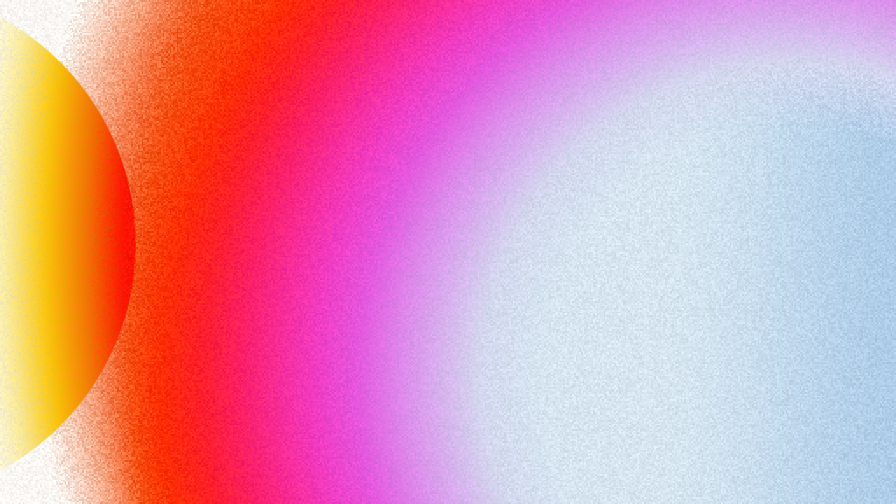
Give the GLSL for this background, as a Shadertoy shader.

```glsl
// Grainy ring gradient, pale blue through magenta to red, with a golden disc at the left.
#define GLOW_CENTER vec2(1.576, 0.250)
#define DISC_CENTER vec2(-0.241, 0.516)
#define DISC_RADIUS 0.510
#define OUTER_TILT 0.13
#define DISC_BEND 0.19
#define GRAIN_CELLS 288.0
#define GRAIN_AMOUNT 0.055
#define GRAIN_SPREAD 0.022

const vec3 PALE     = vec3(0.840, 0.900, 0.943);
const vec3 SKY      = vec3(0.680, 0.800, 0.910);
const vec3 MIST     = vec3(0.828, 0.845, 0.933);
const vec3 LAVENDER = vec3(0.840, 0.710, 0.933);
const vec3 VIOLET   = vec3(0.863, 0.550, 0.922);
const vec3 ORCHID   = vec3(0.895, 0.340, 0.870);
const vec3 MAGENTA  = vec3(0.943, 0.235, 0.765);
const vec3 PINK     = vec3(0.970, 0.175, 0.608);
const vec3 CRIMSON  = vec3(0.985, 0.120, 0.390);
const vec3 SCARLET  = vec3(0.995, 0.120, 0.155);
const vec3 FLAME    = vec3(0.995, 0.180, 0.005);
const vec3 EMBER    = vec3(0.960, 0.310, 0.070);
const vec3 PEACH    = vec3(0.960, 0.650, 0.510);
const vec3 IVORY    = vec3(0.980, 0.970, 0.955);
const vec3 CREAM    = vec3(0.985, 0.955, 0.840);
const vec3 STRAW    = vec3(0.975, 0.915, 0.600);
const vec3 GOLD     = vec3(0.975, 0.770, 0.040);
const vec3 ORANGE   = vec3(0.945, 0.440, 0.010);
const vec3 RED      = vec3(0.995, 0.070, 0.005);

float hash(vec2 cell) {
    vec3 q = fract(vec3(cell.xyx) * 0.1031);
    q += dot(q, q.yzx + 33.33);
    return fract((q.x + q.y) * q.z);
}

// Centred grain with a soft, bell-like spread
float filmGrain(vec2 p) {
    vec2 cell = floor(p * GRAIN_CELLS);
    return hash(cell) + hash(cell + 419.0) - 1.0;
}

// Linear step from the current colour to the next one
vec3 blend(vec3 current, vec3 next, float start, float end, float t) {
    return mix(current, next, clamp((t - start) / (end - start), 0.0, 1.0));
}

vec3 ringColor(vec2 p, float grain) {
    float d = length(p - GLOW_CENTER);
    d += (0.5 - p.y) * OUTER_TILT * smoothstep(1.25, 1.43, d);
    d += grain * GRAIN_SPREAD;

    vec3 c = mix(PALE, SKY, smoothstep(1.30, 1.82, p.x));
    c = blend(c, MIST,     0.500, 0.625, d);
    c = blend(c, LAVENDER, 0.625, 0.694, d);
    c = blend(c, VIOLET,   0.694, 0.775, d);
    c = blend(c, ORCHID,   0.775, 0.868, d);
    c = blend(c, MAGENTA,  0.868, 0.949, d);
    c = blend(c, PINK,     0.949, 1.019, d);
    c = blend(c, CRIMSON,  1.019, 1.100, d);
    c = blend(c, SCARLET,  1.100, 1.180, d);
    c = blend(c, FLAME,    1.180, 1.262, d);
    c = blend(c, EMBER,    1.262, 1.331, d);
    c = blend(c, PEACH,    1.331, 1.435, d);
    return blend(c, IVORY, 1.435, 1.540, d);
}

vec3 discColor(vec2 p, float grain) {
    float dy = p.y - DISC_CENTER.y;
    float t = p.x - DISC_BEND * dy * dy + grain * GRAIN_SPREAD;

    vec3 c = blend(CREAM, STRAW, -0.030, 0.015, t);
    c = blend(c, GOLD,    0.015, 0.090, t);
    c = blend(c, ORANGE,  0.090, 0.174, t);
    return blend(c, RED,  0.174, 0.245, t);
}

void mainImage(out vec4 fragColor, in vec2 fragCoord) {
    vec2 p = fragCoord / iResolution.y;
    p.x *= (16.0 / 9.0) * iResolution.y / iResolution.x;
    float grain = filmGrain(p);

    // Disc over the rings, with a smoothed edge
    float edge = length(p - DISC_CENTER) - DISC_RADIUS;
    float softness = 1.0 / iResolution.y;
    float disc = 1.0 - smoothstep(-softness, softness, edge);
    vec3 color = mix(ringColor(p, grain), discColor(p, grain), disc);

    color += grain * GRAIN_AMOUNT;
    fragColor = vec4(clamp(color, 0.0, 1.0), 1.0);
}
```
